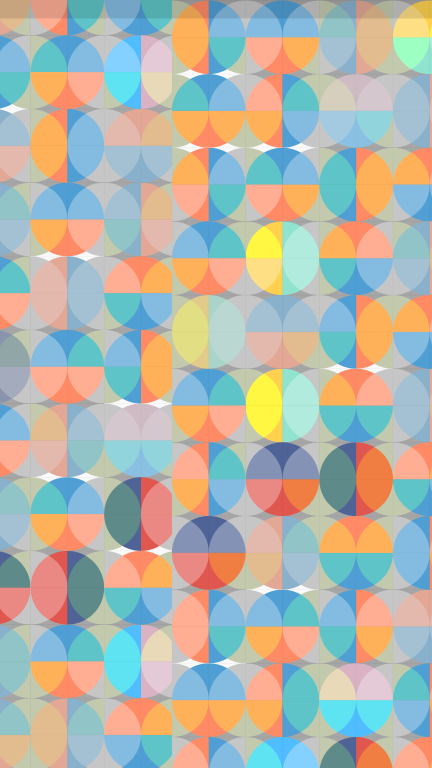
Reproduce this pattern procedurally as a Shadertoy shader.

```glsl
#define CELL 0.1705
#define SEAM 0.398
#define LEFT_START vec2(-0.0999, 0.0817)
#define RIGHT_START vec2(0.398, 0.001)
#define FADE 0.5
#define FADED_SHARE 0.24
#define WHITE_SHARE 0.2
#define HAIRLINE 0.006
#define TOP_BAND 0.024

float hash(vec2 p) {
    return fract(sin(dot(p, vec2(127.1, 311.7))) * 43758.5453);
}

// Coverage of the region where d is negative
float fill(float d, float px) {
    return clamp(0.5 - d / px, 0.0, 1.0);
}

// Warm and cool base colours of one tile
void pickPair(float pick, out vec3 warm, out vec3 cool) {
    warm = vec3(1.0, 0.545, 0.40);
    cool = vec3(0.31, 0.62, 0.83);
    if (pick < 0.15) {
        warm = vec3(0.88, 0.34, 0.31);
        cool = vec3(0.31, 0.39, 0.59);
    } else if (pick < 0.23) {
        warm = vec3(1.0, 0.82, 0.31);
        cool = vec3(0.56, 0.89, 0.81);
    } else if (pick < 0.30) {
        warm = vec3(0.85, 0.70, 0.77);
        cool = vec3(0.31, 0.74, 1.0);
    }
}

// Yellowish tint flag of each quadrant, blended across the tile axes
float quadrantTint(vec2 id, vec2 side) {
    vec2 q = id * 2.0 + 40.7;
    vec4 t = step(0.5, vec4(hash(q), hash(q + vec2(1, 0)),
                            hash(q + vec2(0, 1)), hash(q + vec2(1, 1))));
    return mix(mix(t.x, t.y, side.x), mix(t.z, t.w, side.x), side.y);
}

// Overlapping circles: one per tile, and one on each vertical tile edge
vec3 panel(vec2 uv, float seed, float px) {
    vec2 id = floor(uv);
    vec2 p = fract(uv) - 0.5;
    vec2 key = id + seed;
    vec2 side = vec2(fill(-p.x, px), fill(-p.y, px));

    // Split direction alternates; its colours swap every two columns
    bool upright = mod(id.x + id.y, 2.0) < 0.5;
    bool swapped = mod(floor(id.x / 2.0), 2.0) > 0.5;
    float warmth = upright ? 1.0 - side.x : side.y;
    if (swapped) warmth = 1.0 - warmth;

    vec3 warm, cool;
    pickPair(hash(key + 3.1), warm, cool);
    vec3 wedge = mix(cool, warm, warmth);

    // Petals lighten the base, or shift it towards yellow
    float tint = quadrantTint(key, side);
    vec3 yellowed = clamp(wedge + vec3(0.06, 0.15, -0.05), 0.0, 1.0);
    vec3 petal = mix(mix(wedge, vec3(1.0), 0.3), yellowed, tint);
    vec3 corner = mix(vec3(0.78, 0.775, 0.78), vec3(0.76, 0.79, 0.68), tint);

    float faded = step(hash(key + 17.3), FADED_SHARE) * FADE;
    wedge = mix(wedge, vec3(0.77), faded);
    petal = mix(petal, vec3(0.77), faded);

    // Gaps straddle the row boundary
    float white = step(hash(vec2(id.x, floor(uv.y + 0.5)) + seed + 8.9), WHITE_SHARE);
    vec3 gap = mix(vec3(0.65), vec3(0.98), white);

    float inTile = fill(length(p) - 0.5, px);
    float inEdge = fill(length(vec2(abs(p.x) - 0.5, p.y)) - 0.5, px);
    vec3 col = mix(mix(gap, corner, inEdge), mix(wedge, petal, inEdge), inTile);

    // Faint joins between tiles and halves
    vec2 join = min(abs(p), 0.5 - abs(p));
    float line = fill(min(join.x, join.y) - HAIRLINE * 0.5, px);
    return mix(col, col * 0.9, line * 0.5);
}

void mainImage(out vec4 fragColor, in vec2 fragCoord) {
    // Width units, measured from the upper left
    vec2 pos = vec2(fragCoord.x, iResolution.y - fragCoord.y) / iResolution.x;
    float pixel = 1.0 / iResolution.x;
    float px = pixel / CELL;

    // Two panels with shifted rows meet at the seam
    vec3 left = panel((pos - LEFT_START) / CELL, 61.0, px);
    vec3 right = panel((pos - RIGHT_START) / CELL, 11.0, px);
    vec3 col = mix(right, left, fill(pos.x - SEAM, pixel));

    // Soft shade along the top
    col *= 1.0 - 0.12 * fill(pos.y - TOP_BAND * iResolution.y / iResolution.x, pixel);
    fragColor = vec4(col, 1.0);
}
```
